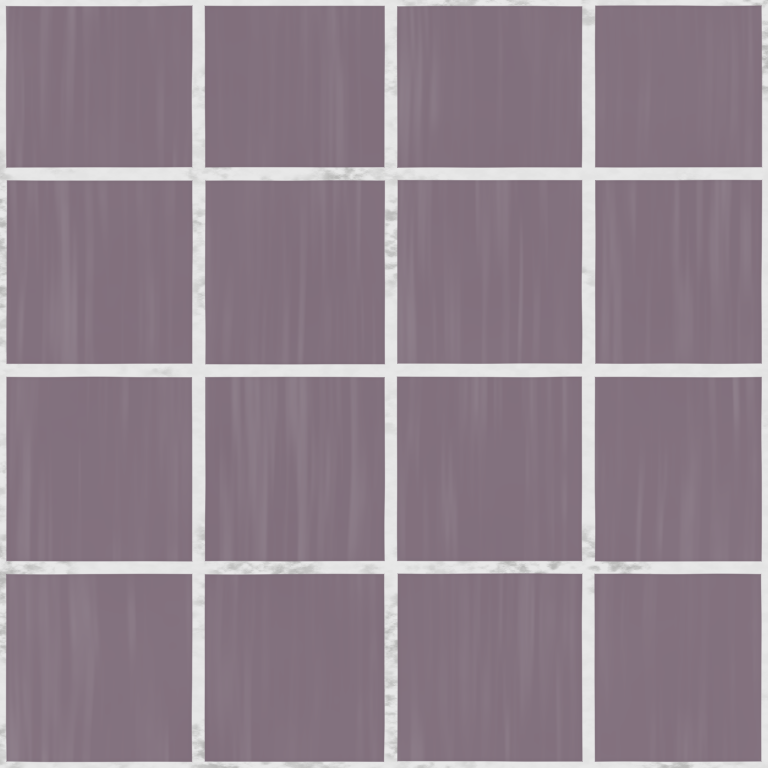
Write a WebGL 2 fragment shader that draws this pattern.

```glsl
#version 300 es
precision highp float;

uniform vec2 u_resolution;
out vec4 fragColor;

// Joint centres across and up, in canvas units
const float COLUMNS[5] = float[5](0.0, 0.2587, 0.5091, 0.7663, 1.0);
const float ROWS[5] = float[5](0.0, 0.2611, 0.5178, 0.7736, 1.0005);
const float JOINT_HALF = 0.0084;
const float EDGE_JITTER = 0.0007;
const float EDGE_WOBBLE = 0.0009;
const float EDGE_SOFTNESS = 0.0011;

const vec3 TILE_COLOR = vec3(0.502, 0.432, 0.484);
const vec3 STREAK_COLOR = vec3(0.568, 0.512, 0.556);
const vec3 GROUT_COLOR = vec3(0.908, 0.908, 0.908);
const vec3 STAIN_COLOR = vec3(0.70, 0.70, 0.695);

const vec2 STREAK_SCALE = vec2(105.0, 5.0);
const vec2 FIBRE_SCALE = vec2(210.0, 10.0);
const float STREAK_BEND = 0.006;
const float TILE_VARIATION = 0.008;

float hash(vec2 p) {
    vec3 q = fract(vec3(p.xyx) * 0.1031);
    q += dot(q, q.yzx + 33.33);
    return fract((q.x + q.y) * q.z);
}

float noise(vec2 p) {
    vec2 cell = floor(p);
    vec2 f = fract(p);
    f = f * f * (3.0 - 2.0 * f);
    float low = mix(hash(cell), hash(cell + vec2(1.0, 0.0)), f.x);
    float high = mix(hash(cell + vec2(0.0, 1.0)), hash(cell + vec2(1.0)), f.x);
    return mix(low, high, f.y);
}

float fbm(vec2 p) {
    float sum = 0.0;
    float weight = 0.5;
    for (int i = 0; i < 4; i++) {
        sum += weight * noise(p);
        p = p * 2.03 + 17.3;
        weight *= 0.5;
    }
    return sum / 0.9375;
}

// Tile index, with its lower left and upper right joint centres
vec2 findTile(vec2 uv, out vec2 lower, out vec2 upper) {
    vec2 id = vec2(0.0);
    lower = vec2(COLUMNS[0], ROWS[0]);
    upper = vec2(COLUMNS[1], ROWS[1]);
    for (int i = 1; i < 4; i++) {
        if (uv.x > COLUMNS[i]) {
            id.x = float(i);
            lower.x = COLUMNS[i];
            upper.x = COLUMNS[i + 1];
        }
        if (uv.y > ROWS[i]) {
            id.y = float(i);
            lower.y = ROWS[i];
            upper.y = ROWS[i + 1];
        }
    }
    return id;
}

vec3 tileSurface(vec2 uv, vec2 id) {
    vec2 p = uv + id * vec2(3.17, 5.31);
    p.x += STREAK_BEND * (noise(p * vec2(9.0, 7.0)) - 0.5);
    float broad = noise(p * STREAK_SCALE);
    float fibre = noise(p * FIBRE_SCALE + 41.0);
    float cloud = fbm(p * 7.0 + 11.0);
    float patches = smoothstep(0.3, 0.72, fbm(p * vec2(13.0, 6.0) + 71.0));
    float grain = smoothstep(0.35, 1.0, 0.65 * broad + 0.35 * fibre);
    float light = 0.22 * cloud + grain * mix(0.16, 0.72, patches);
    vec3 color = mix(TILE_COLOR, STREAK_COLOR, light);
    return color + TILE_VARIATION * (hash(id + 5.0) - 0.5);
}

vec3 groutSurface(vec2 uv) {
    float patches = smoothstep(0.5, 0.75, fbm(uv * 11.0 + 29.0));
    float speckle = smoothstep(0.3, 0.8, fbm(uv * vec2(75.0, 130.0)));
    float stain = 0.8 * patches * speckle + 0.09 * speckle;
    return mix(GROUT_COLOR, STAIN_COLOR, stain);
}

void main() {
    vec2 uv = gl_FragCoord.xy / u_resolution;
    vec2 lower, upper;
    vec2 id = findTile(uv, lower, upper);

    // Slightly uneven, hand-cut tile outline
    vec2 jitter = vec2(hash(id + 13.0), hash(id + 37.0)) - 0.5;
    vec2 wobble = vec2(noise(uv.yx * 16.0 + id * 7.0), noise(uv * 16.0 + id * 9.0)) - 0.5;
    vec2 center = 0.5 * (lower + upper) + EDGE_JITTER * jitter;
    vec2 halfSize = 0.5 * (upper - lower) - JOINT_HALF + EDGE_WOBBLE * wobble;
    vec2 edge = abs(uv - center) - halfSize;
    float outside = max(edge.x, edge.y);

    float softness = max(EDGE_SOFTNESS, 0.7 / min(u_resolution.x, u_resolution.y));
    float tileMask = 1.0 - smoothstep(-softness, softness, outside);
    vec3 tile = tileSurface(uv, id);
    tile *= 1.0 - 0.025 * smoothstep(-0.006, 0.0, outside);
    fragColor = vec4(mix(groutSurface(uv), tile, tileMask), 1.0);
}
```
